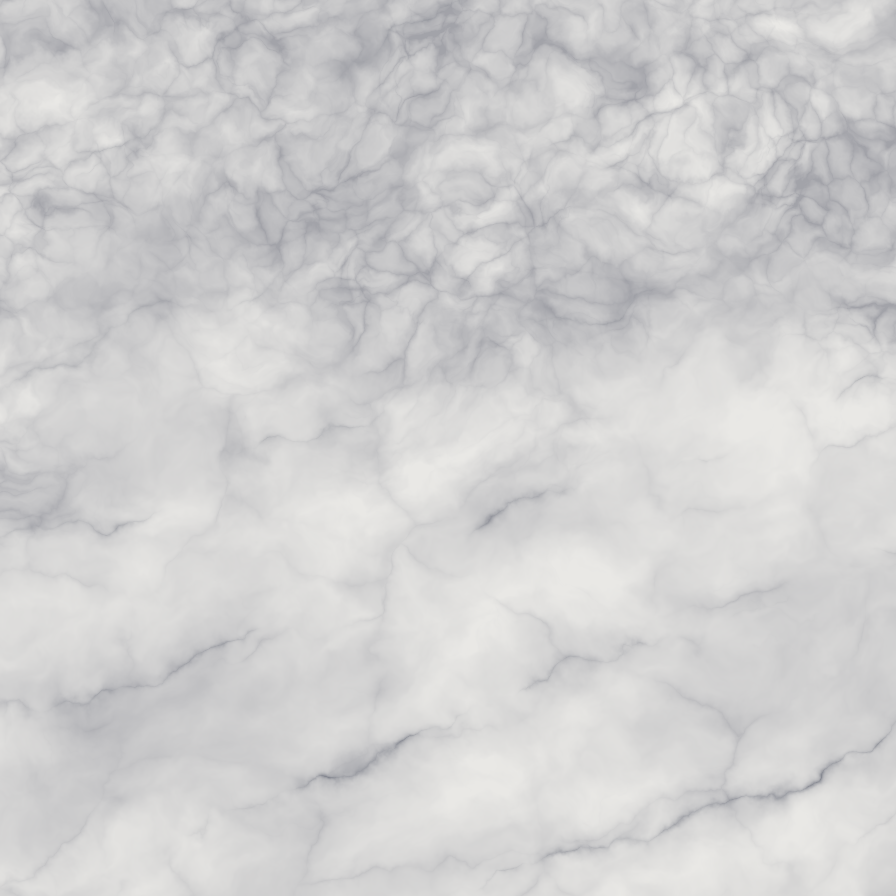
Write a Shadertoy shader that draws this texture.

```glsl
// Pale marble: soft clouds and billowy lobes crossed by thin rising grey veins,
// breaking up into small crackled pebbles towards the top. Built from warped
// gradient noise, cell borders, crinkles and a repeated, scalloped vein line.

const vec3 WHITE = vec3(0.888, 0.885, 0.877);
const vec3 GREY = vec3(0.668, 0.670, 0.690);
const vec3 VEIN = vec3(0.430, 0.445, 0.490);

const float TILT = 0.38;          // direction of the veins, in radians
const float STRETCH = 1.45;       // flattening of lobes across the veins
const float WARP_COARSE = 0.10;
const float WARP_FINE = 0.022;
const float LOBE_SCALE = 5.0;
const float PEBBLE_SCALE = 13.0;
const float GRAIN_SCALE = 29.0;
const float VEIN_SPACING = 0.27;
const float VEIN_WIDTH = 0.0055;
const float VEIN_HALO = 0.032;
const float BASE_SHADE = 0.085;
const float CLOUD_CONTRAST = 0.95;
const float MOTTLE_SCALE = 24.0;

vec2 hash22(vec2 p) {
    vec3 h = fract(p.xyx * vec3(0.1031, 0.1030, 0.0973));
    h += dot(h, h.yzx + 33.33);
    return fract((h.xx + h.yz) * h.zy);
}

float corner(vec2 cell, vec2 offset, vec2 f) {
    return dot(hash22(cell + offset) * 2.0 - 1.0, f - offset);
}

float gradientNoise(vec2 p) {
    vec2 i = floor(p), f = fract(p);
    vec2 u = f * f * f * (f * (f * 6.0 - 15.0) + 10.0);
    float low = mix(corner(i, vec2(0, 0), f), corner(i, vec2(1, 0), f), u.x);
    float high = mix(corner(i, vec2(0, 1), f), corner(i, vec2(1, 1), f), u.x);
    return mix(low, high, u.y);
}

float fbm(vec2 p) {
    float sum = 0.0, amplitude = 0.6;
    for (int i = 0; i < 5; i++) {
        sum += amplitude * gradientNoise(p);
        p = mat2(1.6, 1.2, -1.2, 1.6) * p + 11.7;
        amplitude *= 0.52;
    }
    return sum;
}

vec2 fbm2(vec2 p) {
    return vec2(fbm(p), fbm(p + vec2(37.2, 19.4)));
}

// Zero on the borders between scattered cells, growing towards their middles.
float cellBorder(vec2 p) {
    vec2 i = floor(p), f = fract(p);
    float nearest = 8.0, second = 8.0;
    for (int y = -1; y <= 1; y++) {
        for (int x = -1; x <= 1; x++) {
            vec2 offset = vec2(x, y);
            float d = length(offset + hash22(i + offset) - f);
            second = min(second, max(nearest, d));
            nearest = min(nearest, d);
        }
    }
    return second - nearest;
}

void mainImage(out vec4 fragColor, in vec2 fragCoord) {
    vec2 p = fragCoord / iResolution.y;

    // Warped coordinates, turned along the veins
    vec2 q = p + WARP_COARSE * fbm2(p * 4.0 + 3.0) + WARP_FINE * fbm2(p * 23.0);
    float c = cos(TILT), s = sin(TILT);
    vec2 r = vec2(c * q.x + s * q.y, (c * q.y - s * q.x) * STRETCH) + 5.0;

    // Where the stone is crackled, and the tilted dark patches within
    float crackle = smoothstep(0.40, 0.74, p.y + 0.45 * fbm(p * 3.0 + 8.0));
    float patches = smoothstep(-0.12, 0.28, fbm(r * vec2(3.5, 6.5) + 21.0));
    float broken = smoothstep(-0.15, 0.30, fbm(p * 8.0 + 40.0));

    // Clouds, puffs and fine mottling
    float shade = BASE_SHADE + CLOUD_CONTRAST * fbm(r * vec2(2.4, 4.2));
    shade += (0.22 + 0.30 * crackle) * fbm(q * 9.0 + 52.0);
    shade += (0.20 + 0.46 * crackle) * fbm(q * MOTTLE_SCALE + 60.0);
    shade += crackle * (0.04 + 0.14 * patches);

    // Crinkled hairlines
    float crinkle = exp(-abs(fbm(q * 11.0 + 83.0)) / 0.035);
    shade += (0.05 + 0.20 * crackle) * broken * crinkle;

    // Lobes, pebbles and grains, each darker along its border
    float lobe = cellBorder(r * LOBE_SCALE);
    float pebble = cellBorder(r * PEBBLE_SCALE + 13.0);
    float grain = cellBorder(q * GRAIN_SCALE + 29.0);
    shade += 0.15 * exp(-lobe / 0.30) + 0.30 * broken * exp(-lobe / 0.05);
    shade += crackle * (0.26 * exp(-pebble / 0.28) + 0.34 * broken * exp(-pebble / 0.09));
    shade += crackle * (0.10 + 0.36 * patches) * (exp(-grain / 0.22) - 0.12);

    // Long veins: repeated lines, scalloped by the cells and fading in and out
    float height = r.y + 0.040 * lobe + 0.022 * pebble;
    float veinDistance = abs(fract(height / VEIN_SPACING) - 0.5) * VEIN_SPACING;
    float strength = smoothstep(-0.08, 0.26, fbm(p * 5.0 + 71.0));
    strength *= 1.0 - 0.5 * crackle;
    float ragged = smoothstep(-0.30, 0.25, fbm(p * 32.0 + 17.0));
    shade += strength * (0.28 + 0.22 * ragged) * exp(-veinDistance / VEIN_HALO);
    float line = strength * exp(-veinDistance / VEIN_WIDTH);
    float pits = smoothstep(0.00, 0.32, fbm(p * 15.0 + 90.0));

    vec3 color = mix(WHITE, GREY, clamp(shade, -0.12, 1.15));
    color = mix(color, VEIN, line * (0.25 + 0.20 * ragged + 0.45 * pits));
    fragColor = vec4(color, 1.0);
}
```
